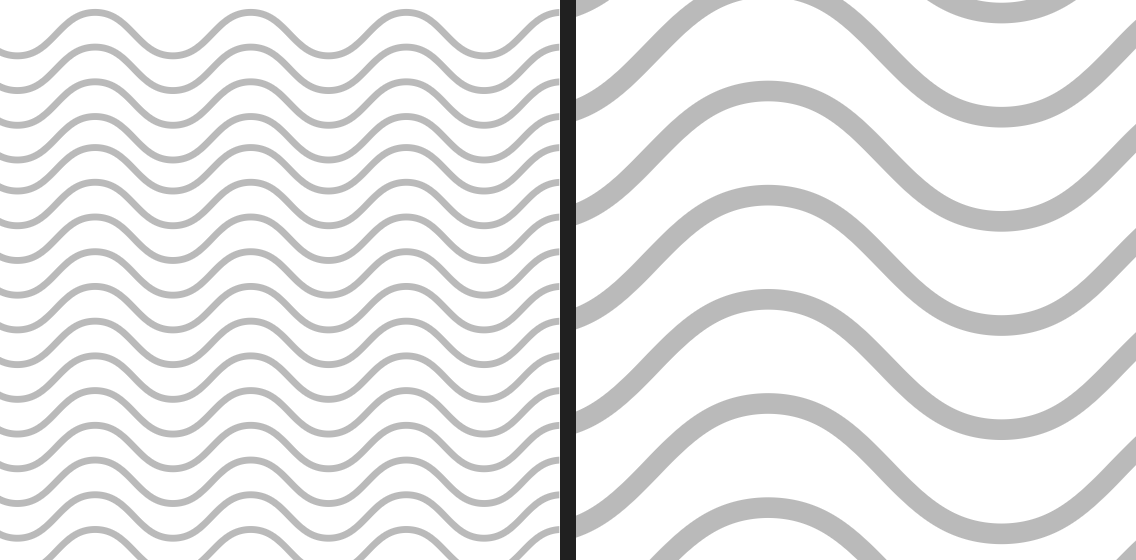
Left, the full canvas; right, a detail of the centre.
Write a WebGL 1 fragment shader that draws this pattern.

```glsl
precision highp float;
// Stacked grey wavy lines on white, with one slightly narrower gap near the top.

uniform vec2 u_resolution;

const float TAU = 6.2831853;
const int LINE_COUNT = 16;
const int NARROW_GAP_LINE = 4;       // first line below the narrower gap
const float NARROW_GAP_SHIFT = 0.0066;
const float LINE_SPACING = 0.0620;
const float FIRST_CREST_Y = 0.9779;  // crest height of the top line
const float WAVE_PERIOD = 0.2778;
const float CREST_X = 0.1699;
const float AMPLITUDE = 0.0388;
const float ROUNDING = 0.04;         // third harmonic that broadens the crests
const float LINE_WIDTH = 0.0123;
const float RIGHT_END = 0.9988;      // lines stop just short of the edge
const vec3 PAPER = vec3(1.0);
const vec3 INK = vec3(0.73);

// Returns wave height (x) and slope (y).
vec2 wave(float x) {
  float k = TAU / WAVE_PERIOD;
  float t = k * (x - CREST_X);
  float scale = AMPLITUDE / (1.0 - ROUNDING);
  float height = cos(t) - ROUNDING * cos(3.0 * t);
  float slope = k * (3.0 * ROUNDING * sin(3.0 * t) - sin(t));
  return scale * vec2(height, slope);
}

float lineCrest(int index) {
  float y = FIRST_CREST_Y - float(index) * LINE_SPACING;
  return index >= NARROW_GAP_LINE ? y + NARROW_GAP_SHIFT : y;
}

void main() {
  vec2 uv = gl_FragCoord.xy / u_resolution;
  float pixel = 1.0 / min(u_resolution.x, u_resolution.y);

  // Flatten the waves, then find the nearest line.
  vec2 w = wave(uv.x);
  float level = uv.y - w.x + AMPLITUDE;
  float gap = 1.0;
  for (int i = 0; i < LINE_COUNT; i++) {
    gap = min(gap, abs(level - lineCrest(i)));
  }

  // The slope turns the vertical gap into distance across the stroke.
  float dist = gap / sqrt(1.0 + w.y * w.y) - 0.5 * LINE_WIDTH;
  float ink = clamp(0.5 - dist / pixel, 0.0, 1.0);
  ink *= clamp(0.5 + (RIGHT_END - uv.x) / pixel, 0.0, 1.0);

  gl_FragColor = vec4(mix(PAPER, INK, ink), 1.0);
}
```
